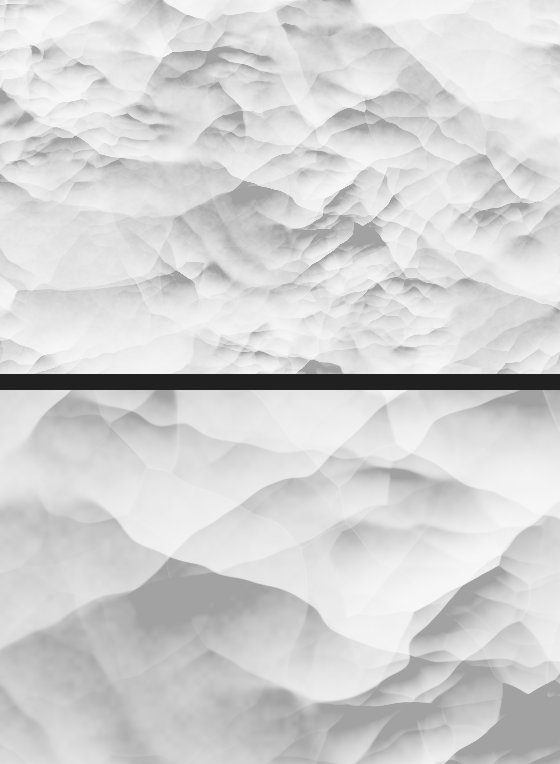
Top: the whole. Bottom: its middle third, enlarged.
Write a WebGL 2 fragment shader that draws this texture.

```glsl
#version 300 es
precision highp float;
// Crumpled white paper lit from above. Layers of stretched, rotated cells act
// as tilted facets that meet in sharp folds; the slope toward the light is
// summed over the layers and mapped to soft greys.

uniform vec2 u_resolution;
out vec4 fragColor;

const int LAYERS = 6;
const vec2 LIGHT = vec2(-0.2, 0.98);

float hash(vec2 p) {
    return fract(sin(dot(p, vec2(127.1, 311.7))) * 43758.545);
}

vec2 hash2(vec2 p) {
    return vec2(hash(p), hash(p + vec2(37.2, 17.9)));
}

float valueNoise(vec2 p) {
    vec2 cell = floor(p);
    vec2 f = fract(p);
    f = f * f * (3.0 - 2.0 * f);
    float low = mix(hash(cell), hash(cell + vec2(1.0, 0.0)), f.x);
    float high = mix(hash(cell + vec2(0.0, 1.0)), hash(cell + vec2(1.0)), f.x);
    return mix(low, high, f.y);
}

vec2 noise2(vec2 p) {
    return vec2(valueNoise(p), valueNoise(p + vec2(53.0, 91.0))) - 0.5;
}

mat2 rotation(float angle) {
    float c = cos(angle), s = sin(angle);
    return mat2(c, s, -s, c);
}

vec2 cellCentre(vec2 cell, float seed) {
    return cell + 0.04 + 0.92 * hash2(cell + seed);
}

// x: slope toward the light, y: closeness to a fold (0 to about 0.5)
vec2 facets(vec2 p, vec2 light, float seed, float sharpness) {
    vec2 base = floor(p);
    float nearest = 9.0;
    for (int i = 0; i < 9; i++) {
        vec2 d = p - cellCentre(base + vec2(i % 3 - 1, i / 3 - 1), seed);
        nearest = min(nearest, dot(d, d));
    }
    float total = 0.0, slope = 0.0;
    for (int i = 0; i < 9; i++) {
        vec2 cell = base + vec2(i % 3 - 1, i / 3 - 1);
        vec2 d = p - cellCentre(cell, seed);
        vec2 tilt = 0.8 * (hash2(cell + seed + 7.3) - 0.5);
        float bulge = mix(-0.1, 1.9, hash(cell + seed + 3.7));
        // soft nearest-cell weight keeps the folds smooth-edged
        float weight = exp(sharpness * (nearest - dot(d, d)));
        total += weight;
        slope -= weight * dot(bulge * d + tilt, light);
    }
    return vec2(slope / total, 1.0 - 1.0 / total);
}

// Bend straight folds a little at three scales
vec2 bend(vec2 p, float seed) {
    return p + 0.09 * noise2(p * 3.0 + seed) + 0.03 * noise2(p * 11.0 + seed)
             + 0.012 * noise2(p * 36.0 + seed);
}

float crumple(vec2 p) {
    float relief = 0.0;
    float frequency = 2.9;
    float strength = 1.0;
    for (int i = 0; i < LAYERS; i++) {
        float seed = 19.0 * float(i) + 11.0;
        float angle = 0.8 * sin(2.4 * float(i) + 0.8);
        mat2 stretch = mat2(0.5, 0.0, 0.0, 1.0) * rotation(angle);
        vec2 q = stretch * bend(p, seed) * frequency + seed;

        // some folds are crisp, others rounded
        float crispness = smoothstep(0.2, 0.6, valueNoise(p * 6.0 + seed + 31.0));
        float sharpness = mix(70.0, 1300.0, crispness * crispness) / frequency;
        vec2 facet = facets(q, normalize(stretch * LIGHT), seed, sharpness);

        // broad folds everywhere, fine crinkles only in patches
        float patchiness = valueNoise(p * 4.5 + seed);
        float amount = i < 3 ? 0.5 + patchiness
                             : 0.15 + 1.4 * smoothstep(0.35, 0.8, patchiness);
        float glint = i < 3 ? 0.0 : 0.5 * crispness;
        relief += strength * amount * (facet.x + glint * facet.y);
        frequency *= 1.6;
        strength *= 0.93;
    }
    return 1.55 * relief - 0.04;
}

// Compress the highlights and let the shadows fall off gently
float paperTone(float relief) {
    return 0.98 - 0.086 * exp(-0.58 * clamp(relief, -2.4, 3.0));
}

void main() {
    vec2 p = gl_FragCoord.xy / u_resolution.y;
    float relief = crumple(p);

    // faint fibre texture
    relief += 0.25 * (valueNoise(p * 70.0) - 0.5);
    relief += 0.25 * (valueNoise(p * 160.0) - 0.5);

    fragColor = vec4(vec3(paperTone(relief)), 1.0);
}
```
